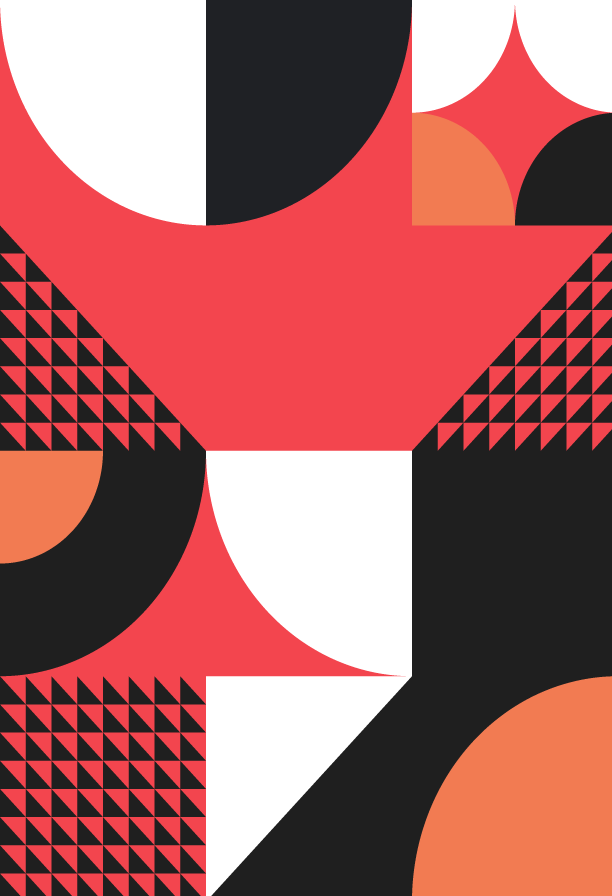
A Shadertoy shader for this background:

```glsl
// A geometric mosaic on a grid of tall cells: quarter ellipses, diagonals and
// sawtooth triangles in flat colours. Each point is coloured by the cell it is
// in, and edges are smoothed by averaging a 4 x 4 set of samples per pixel.

const vec3 RED = vec3(0.953, 0.271, 0.306);
const vec3 DARK = vec3(0.121, 0.121, 0.121);
const vec3 ORANGE = vec3(0.949, 0.482, 0.322);
const vec3 WHITE = vec3(1.0);

bool inDisc(vec2 p, vec2 centre, float radius) {
    return distance(p, centre) < radius;
}

// Eight by eight right triangles per cell, dark below the falling diagonal
vec3 sawtooth(vec2 p) {
    vec2 q = fract(p * 8.0);
    return q.y > q.x ? DARK : RED;
}

// Two half discs, then a cell with four small quarter discs
vec3 topRow(vec2 p) {
    if (p.x < 2.0) {
        if (!inDisc(p, vec2(1.0, 0.0), 1.0)) return RED;
        return p.x < 1.0 ? WHITE : vec3(0.122, 0.129, 0.145);
    }
    vec2 corner = floor(p + 0.5);
    if (!inDisc(p, corner, 0.5)) return RED;
    if (corner.y < 0.5) return WHITE;
    return corner.x < 2.5 ? ORANGE : DARK;
}

// Sawtooth wedges descending from both sides, mirrored about the middle
vec3 wedgeRow(vec2 p) {
    float side = min(p.x, 3.0 - p.x);
    return side < p.y - 1.0 ? sawtooth(vec2(side, p.y)) : RED;
}

// Ring quarter, white quarter disc and a plain dark cell
vec3 arcRow(vec2 p) {
    if (p.x > 2.0) return DARK;
    if (p.x > 1.0) return inDisc(p, vec2(2.0), 1.0) ? WHITE : RED;
    float r = distance(p, vec2(0.0, 2.0));
    return r < 0.5 ? ORANGE : r < 1.0 ? DARK : RED;
}

// Sawtooth cell, white triangle and an orange quarter disc
vec3 bottomRow(vec2 p) {
    if (p.x < 1.0) return sawtooth(p);
    if (p.x < 2.0) return p.x + p.y < 5.0 ? WHITE : DARK;
    return inDisc(p, vec2(3.0, 4.0), 1.0) ? ORANGE : DARK;
}

vec3 mosaic(vec2 p) {
    if (p.y < 1.0) return topRow(p);
    if (p.y < 2.0) return wedgeRow(p);
    if (p.y < 3.0) return arcRow(p);
    return bottomRow(p);
}

void mainImage(out vec4 fragColor, in vec2 fragCoord) {
    vec3 sum = vec3(0.0);
    for (int i = 0; i < 16; i++) {
        vec2 offset = (vec2(i % 4, i / 4) + 0.5) / 4.0 - 0.5;
        vec2 uv = (fragCoord + offset) / iResolution.xy;
        // Cell units, counted from the upper left
        sum += mosaic(vec2(uv.x, 1.0 - uv.y) * vec2(2.971, 3.975));
    }
    fragColor = vec4(sum / 16.0, 1.0);
}
```
